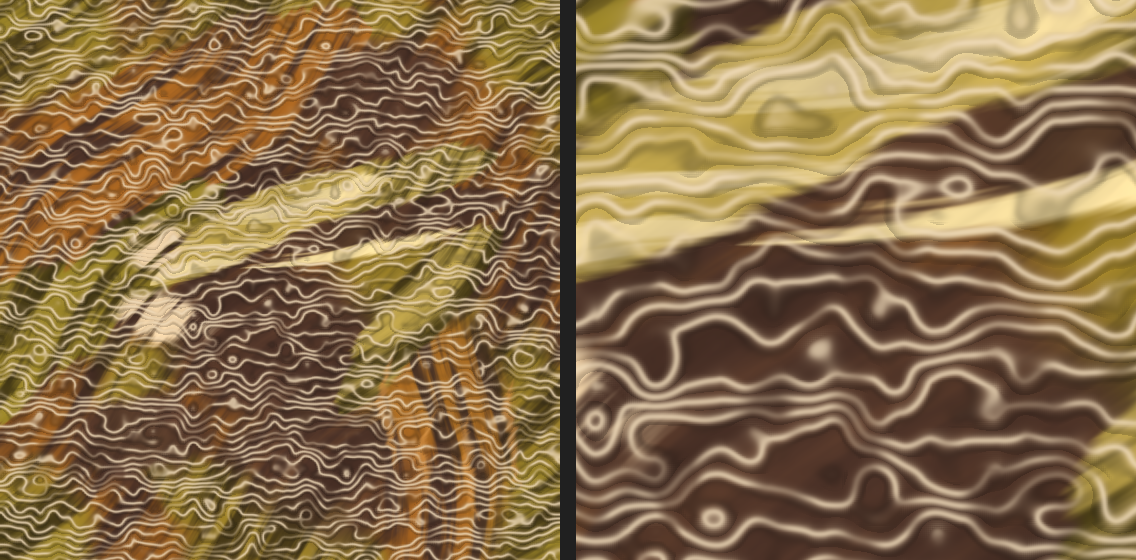
Left, the full canvas; right, a detail of the centre.
Write a Shadertoy shader that draws this texture.

```glsl
float hash(vec2 p) {
    return fract(sin(dot(p, vec2(127.1, 311.7))) * 43758.5453);
}

float noise(vec2 p) {
    vec2 i = floor(p), f = fract(p);
    f = f * f * (3.0 - 2.0 * f);
    return mix(mix(hash(i), hash(i + vec2(1, 0)), f.x),
               mix(hash(i + vec2(0, 1)), hash(i + vec2(1, 1)), f.x), f.y);
}

float fbm(vec2 p) {
    float sum = 0.0, amp = 0.5;
    for (int i = 0; i < 4; i++) {
        sum += amp * noise(p);
        p = mat2(1.6, 1.2, -1.2, 1.6) * p + 3.7;
        amp *= 0.5;
    }
    return sum / 0.9375;
}

// Brush strokes: noise stretched along one direction
float strokes(vec2 p, float angle, float fineness) {
    float c = cos(angle), s = sin(angle);
    vec2 q = vec2(c * p.x + s * p.y, c * p.y - s * p.x);
    q.y += 0.03 * sin(q.x * 9.0);
    return fbm(q * vec2(5.0, fineness));
}

float blob(vec2 p, vec2 center, vec2 radius) {
    return smoothstep(1.25, 0.75, length((p - center) / radius));
}

// Curved blade from a to b, pointed at both ends
float blade(vec2 p, vec2 a, vec2 b, float width, float bend) {
    vec2 axis = b - a;
    float len = length(axis);
    axis /= len;
    float t = dot(p - a, axis) / len;
    float belly = max(0.0, 4.0 * t * (1.0 - t));
    float across = dot(p - a, vec2(-axis.y, axis.x)) - bend * belly;
    return smoothstep(-0.006, 0.006, width * sqrt(belly) - abs(across) - 0.005);
}

vec3 painting(vec2 uv) {
    vec3 umber = vec3(0.29, 0.19, 0.15);
    vec3 rust = vec3(0.57, 0.34, 0.11);
    vec3 olive = vec3(0.50, 0.43, 0.13);
    vec3 moss = vec3(0.30, 0.25, 0.09);
    vec3 straw = vec3(0.77, 0.66, 0.30);
    vec3 cream = vec3(0.93, 0.84, 0.60);

    float diagonal = strokes(uv, 0.8, 48.0);
    float shallow = strokes(uv + 4.0, 0.3, 65.0);
    float upright = strokes(uv + 8.0, 1.6, 50.0);
    float columns = blob(uv, vec2(0.79, 0.20), vec2(0.12, 0.25));
    float grain = mix(diagonal, upright, columns);
    vec2 p = uv + 0.07 * (vec2(fbm(uv * 9.0), fbm(uv * 9.0 + 20.0)) - 0.5)
           + 0.06 * (grain - 0.5) * vec2(-0.7, 0.7);

    // Earthy ground
    vec3 col = mix(umber, rust, smoothstep(0.35, 0.68, 0.6 * grain + 0.4 * fbm(uv * 5.0 + 2.0)));
    vec3 green = mix(moss, olive * 1.15, smoothstep(0.3, 0.65, grain));
    col = mix(col, green, 0.85 * smoothstep(0.47, 0.62, fbm(uv * 4.0 + 11.0)));
    float corners = blob(abs(p - 0.5), vec2(0.46, 0.43), vec2(0.13, 0.11));
    col = mix(col, green, 0.8 * corners);

    // Rust and green sweeps
    vec3 warm = mix(umber * 1.1, rust * 1.12, smoothstep(0.32, 0.62, grain));
    col = mix(col, warm, 0.9 * blade(p, vec2(-0.08, 0.52), vec2(0.66, 0.96), 0.13, 0.02));
    col = mix(col, warm, 0.8 * columns);
    col = mix(col, green, blade(p, vec2(-0.1, 0.25), vec2(0.40, 0.66), 0.09, 0.0));

    // Dark hollows
    float hollow = max(blob(p, vec2(0.48, 0.39), vec2(0.18, 0.15)), blob(p, vec2(0.68, 0.82), vec2(0.14, 0.10)));
    hollow = max(hollow, blob(p, vec2(0.25, 0.22), vec2(0.14, 0.07)));
    hollow = max(hollow, 0.8 * blob(p, vec2(0.58, 0.16), vec2(0.14, 0.12)));
    col = mix(col, umber * (0.9 + 0.3 * fbm(uv * 8.0)), 0.92 * hollow);

    // Leaves
    vec2 q = uv + 0.035 * (vec2(diagonal, shallow) - 0.5);
    vec3 leaf = mix(moss, straw * 0.92, smoothstep(0.28, 0.66, diagonal));
    col = mix(col, leaf, blade(q, vec2(0.60, 0.25), vec2(0.89, 0.60), 0.055, 0.015));
    col = mix(col, umber, 0.9 * blade(q, vec2(0.28, 0.54), vec2(0.92, 0.65), 0.055, 0.01));
    col = mix(col, leaf * 0.95, blade(q, vec2(0.50, 0.60), vec2(0.89, 0.73), 0.045, 0.01));
    vec3 bright = mix(straw, cream, smoothstep(0.36, 0.60, shallow));
    col = mix(col, bright, blade(q, vec2(0.27, 0.49), vec2(0.70, 0.68), 0.055, 0.025));
    col = mix(col, cream, blade(q, vec2(0.43, 0.52), vec2(0.85, 0.60), 0.017, -0.008));

    // Pale husk where the leaves meet
    float husk = max(blob(p, vec2(0.27, 0.56), vec2(0.06, 0.05)), blob(p, vec2(0.29, 0.43), vec2(0.07, 0.04)));
    col = mix(col, cream * vec3(1.0, 0.97, 1.08), husk * smoothstep(0.36, 0.52, diagonal));

    // Bright slivers along the columns
    for (int i = 0; i < 4; i++) {
        float k = float(i);
        vec2 foot = vec2(0.71 + 0.075 * k, 0.06 + 0.12 * hash(vec2(k, 5.0)));
        col = mix(col, vec3(0.80, 0.54, 0.25), 0.75 * blade(q, foot, foot + vec2(-0.015, 0.2), 0.013, 0.02));
    }
    return col * (0.82 + 0.36 * grain);
}

void mainImage(out vec4 fragColor, in vec2 fragCoord) {
    vec2 uv = fragCoord / iResolution.xy;
    vec3 col = painting(uv);

    // Wavy, merging ripple ridges
    float phase = uv.y * 56.0 + 2.3 * noise(uv * vec2(29.0, 34.0)) + 0.8 * noise(uv * vec2(55.0, 48.0) + 7.0)
                + 2.0 * noise(uv * 6.0);
    float slope = length(vec2(dFdx(phase), dFdy(phase)) * iResolution.xy);
    float offset = (fract(phase) - 0.5) / max(slope, 42.0);
    float strength = 0.35 + 0.65 * smoothstep(0.2, 0.6, noise(uv * vec2(38.0, 50.0) + 31.0));
    float crest = strength * exp(-pow(offset / 0.0022, 2.0));
    float halo = strength * exp(-pow(offset / 0.0046, 2.0));
    float shade = exp(-pow((offset + 0.0058) / 0.003, 2.0));

    col *= 1.0 - 0.2 * shade;
    col = mix(col, vec3(0.74, 0.64, 0.52), 0.38 * halo);
    col = mix(col, vec3(0.95, 0.87, 0.74), 0.72 * crest);
    fragColor = vec4(clamp(col, 0.0, 1.0), 1.0);
}
```
